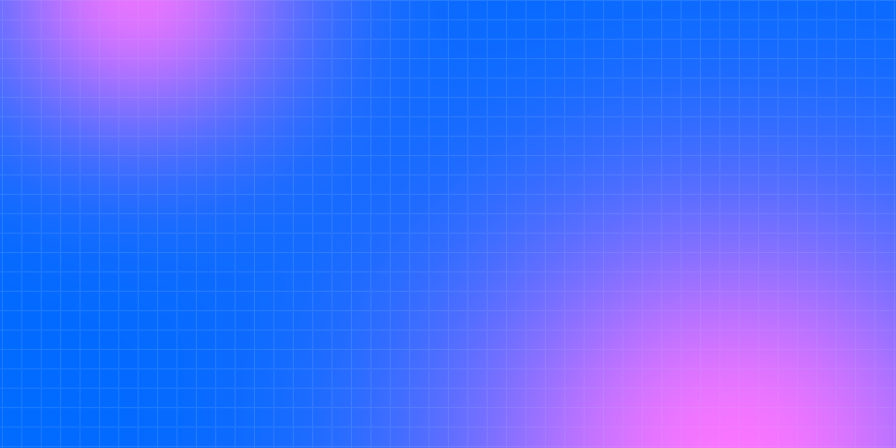
Give the GLSL for this background, as a Shadertoy shader.

```glsl
// Two soft pink glows on vivid blue under a faint square grid.

// Lengths are in canvas heights; the origin is at the lower left.
const vec3 BASE_BLUE = vec3(0.0, 0.415, 1.0);
const vec3 GLOW_PINK = vec3(0.98, 0.46, 1.0);
const vec3 LINE_TINT = vec3(0.80, 0.93, 0.95);

const vec2 LOW_CENTER = vec2(1.645, -0.03);
const vec2 LOW_RADIUS = vec2(0.66, 0.60);
const float LOW_STRENGTH = 1.0;

const vec2 TOP_CENTER = vec2(0.31, 1.025);
const vec2 TOP_RADIUS = vec2(0.37, 0.355);
const float TOP_STRENGTH = 0.92;

const float GRID_STEP = 0.04328;
const vec2 GRID_ORIGIN = vec2(0.0055, 0.999);
const float LINE_WIDTH = 0.0022;
const float LINE_OPACITY = 0.14;
const float LINE_FADE = 0.5; // how much the glow hides the grid

// Elliptical Gaussian falloff
float glow(vec2 p, vec2 center, vec2 radius) {
    vec2 q = (p - center) / radius;
    return exp(-dot(q, q));
}

// Antialiased coverage of the grid; lines thinner than a pixel turn fainter
float gridCoverage(vec2 p, float pixel) {
    vec2 cell = (p - GRID_ORIGIN) / GRID_STEP;
    vec2 dist = abs(cell - round(cell)) * GRID_STEP;
    vec2 cover = clamp((0.5 * (LINE_WIDTH + pixel) - dist) / pixel, 0.0, 1.0);
    cover = min(cover, min(LINE_WIDTH / pixel, 1.0));
    return max(cover.x, cover.y);
}

void mainImage(out vec4 fragColor, in vec2 fragCoord) {
    float pixel = 1.0 / iResolution.y;
    vec2 p = fragCoord * pixel;

    // Overlapping glows, combined as screened light
    float low = LOW_STRENGTH * glow(p, LOW_CENTER, LOW_RADIUS);
    float top = TOP_STRENGTH * glow(p, TOP_CENTER, TOP_RADIUS);
    float light = 1.0 - (1.0 - low) * (1.0 - top);
    vec3 color = mix(BASE_BLUE, GLOW_PINK, light);

    // Faint grid
    float lines = gridCoverage(p, pixel) * LINE_OPACITY * (1.0 - LINE_FADE * light);
    color = mix(color, LINE_TINT, lines);

    fragColor = vec4(color, 1.0);
}
```
